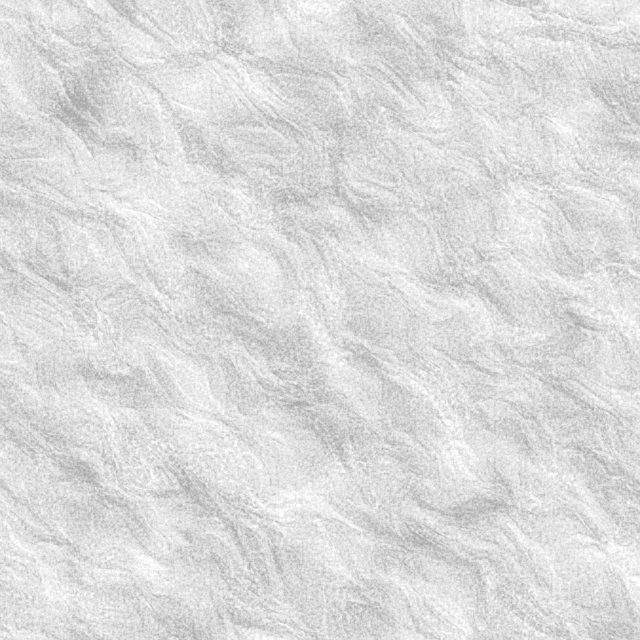
Reproduce this texture procedurally as a WebGL 1 fragment shader.

```glsl
precision highp float;
// Pale rough stone: slanting, broken ridges with fine grain and bright crumbs.

uniform vec2 u_resolution;

const vec3 SHADOW_GREY = vec3(0.74);
const vec3 STONE_GREY = vec3(0.872);
const vec3 LIGHT_GREY = vec3(0.965);
const vec2 ALONG_RIDGE = vec2(0.75, -0.66);
const vec2 ACROSS_RIDGE = vec2(0.66, 0.75);
const vec2 TO_LIGHT = vec2(0.53, 0.85);
const float RIDGE_FREQUENCY = 11.0;

// Random unit vector for a lattice cell, without sine in the hash
vec2 cellGradient(vec2 cell) {
  vec3 h = fract(cell.xyx * vec3(0.1031, 0.1030, 0.0973));
  h += dot(h, h.yzx + 33.33);
  float angle = 6.28318 * fract((h.x + h.y) * h.z);
  return vec2(cos(angle), sin(angle));
}

// Gradient noise, roughly -0.7 to 0.7
float gradientNoise(vec2 p) {
  vec2 cell = floor(p);
  vec2 f = p - cell;
  vec2 w = f * f * f * (f * (f * 6.0 - 15.0) + 10.0);
  vec2 e = vec2(1.0, 0.0);
  float a = dot(cellGradient(cell), f);
  float b = dot(cellGradient(cell + e.xy), f - e.xy);
  float c = dot(cellGradient(cell + e.yx), f - e.yx);
  float d = dot(cellGradient(cell + e.xx), f - e.xx);
  return mix(mix(a, b, w.x), mix(c, d, w.x), w.y);
}

// Pair of independent noises for bending coordinates
vec2 bend(vec2 p) {
  return vec2(gradientNoise(p + 17.0), gradientNoise(p + 53.0));
}

// Slightly stretched coordinates, bent at two scales to break up the ridges
vec2 ridgeSpace(vec2 p, float frequency) {
  vec2 q = frequency * vec2(0.68 * dot(p, ALONG_RIDGE), dot(p, ACROSS_RIDGE));
  q += 0.5 * bend(q * 1.2);
  return q + 0.13 * bend(q * 4.7) + 40.0;
}

// Relief summed from rounded crests and plain bumps
float relief(vec2 p, float frequency) {
  vec2 q = ridgeSpace(p, frequency);
  float height = 0.0;
  float amplitude = 1.0;
  for (int i = 0; i < 6; i++) {
    float n = gradientNoise(q);
    float crest = -sqrt(n * n + 0.003);
    height += amplitude * mix(n, crest, 0.5);
    amplitude *= 0.44;
    q = mat2(1.6, 1.2, -1.2, 1.6) * q + 11.7;
  }
  return height;
}

// Positive where the relief faces the light, softly limited
float reliefLight(vec2 p, float frequency) {
  float reach = 0.0012;
  vec2 stepToLight = TO_LIGHT * reach;
  float drop = relief(p - stepToLight, frequency)
    - relief(p + stepToLight, frequency);
  float slope = drop / (2.0 * reach * frequency);
  return slope / sqrt(1.0 + 0.25 * slope * slope);
}

// Thin broken bright lines on the crests
float crestWisps(vec2 p, float frequency) {
  vec2 q = ridgeSpace(p, frequency);
  float n = gradientNoise(q) + 0.15 * gradientNoise(q * 6.0);
  float line = 1.0 - smoothstep(0.0, 0.035, abs(n));
  return line * smoothstep(0.0, 0.25, gradientNoise(q * 2.1 + 71.0));
}

// Small bright crumbs gathered in loose patches
float crumbs(vec2 p) {
  float patchMask = smoothstep(-0.05, 0.35, gradientNoise(p * 9.0 + 29.0)
    + 0.6 * gradientNoise(p * 26.0 + 5.0));
  vec2 q = p * 150.0 + 0.8 * bend(p * 70.0);
  return patchMask * smoothstep(0.05, 0.3, gradientNoise(q));
}

float grain(vec2 p) {
  return gradientNoise(p * 183.0 + 7.0) + gradientNoise(p * 337.0 + 31.0);
}

// Signed tone to grey: -1 is shadow, 0 is stone, 1 is light
vec3 stoneColor(float tone) {
  vec3 lit = mix(STONE_GREY, LIGHT_GREY, min(tone, 1.25));
  vec3 shaded = mix(STONE_GREY, SHADOW_GREY, min(-tone, 1.5));
  return tone > 0.0 ? lit : shaded;
}

void main() {
  vec2 p = gl_FragCoord.xy / u_resolution.y;
  vec2 broad = ridgeSpace(p + 0.37, 8.5);

  float tone = -0.08;
  tone += 0.42 * reliefLight(p, RIDGE_FREQUENCY);
  tone += 0.95 * gradientNoise(broad) + 0.6 * gradientNoise(broad * 2.3);
  tone += 0.9 * grain(p);
  tone += 0.5 * crestWisps(p, RIDGE_FREQUENCY);
  tone += 0.6 * crumbs(p);

  gl_FragColor = vec4(stoneColor(tone), 1.0);
}
```
